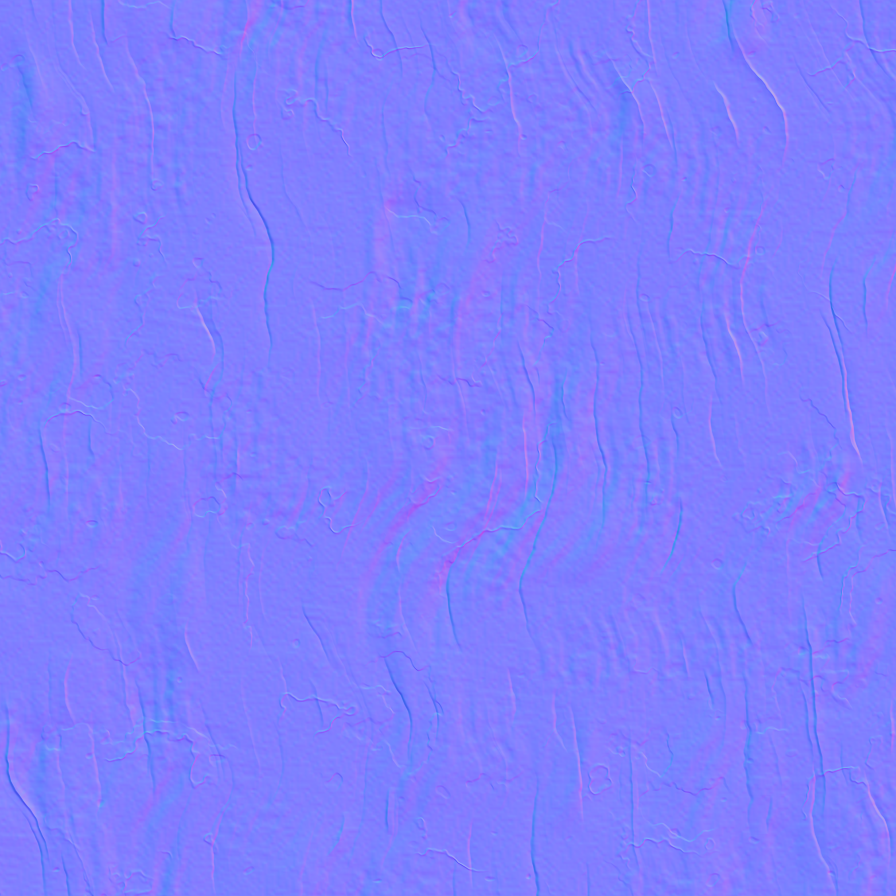
Reproduce this texture map procedurally as a WebGL 1 fragment shader.

```glsl
precision highp float;
uniform vec2 u_resolution;

const float SAMPLE_STEP = 0.0007;      // half distance of the slope samples
const float RELIEF = 1.0;              // overall steepness
const float MEANDER = 0.050;           // sideways wander of folds and cracks
const float FOLD_LEAN = 0.30;
const float FOLD_HEIGHT = 0.0050;
const float STRIPE_HEIGHT = 0.0018;
const float SWELL_HEIGHT = 0.0027;
const vec2 LARGE_CRACK_GRID = vec2(12.0, 6.5);
const vec2 SMALL_CRACK_GRID = vec2(27.0, 13.0);
const float LARGE_CRACK_SLOPE = 0.80;
const float SMALL_CRACK_SLOPE = 0.52;
const float CRACK_SHARP = 0.0022;      // width of the steep side
const float CRACK_SOFT = 0.0075;       // width of the gentle side
const float FLAKE_HEIGHT = 0.00048;
const float CHIP_GRID = 23.0;
const float CHIP_DEPTH = 0.0008;
const float BRUSH_HEIGHT = 0.0009;
const float SCRATCH_HEIGHT = 0.00026;
const float GRAIN_HEIGHT = 0.00021;

float hash(vec2 p) {
  vec3 q = fract(vec3(p.xyx) * 0.1031);
  q += dot(q, q.yzx + 33.33);
  return fract((q.x + q.y) * q.z);
}

// Smooth value noise, centred on zero
float noise(vec2 p) {
  vec2 i = floor(p);
  vec2 f = p - i;
  f = f * f * f * (f * (f * 6.0 - 15.0) + 10.0);
  float low = mix(hash(i), hash(i + vec2(1.0, 0.0)), f.x);
  float high = mix(hash(i + vec2(0.0, 1.0)), hash(i + vec2(1.0, 1.0)), f.x);
  return mix(low, high, f.y) - 0.5;
}

float fbm(vec2 p) {
  float sum = 0.0;
  float amp = 0.55;
  for (int i = 0; i < 5; i++) {
    sum += amp * noise(p);
    p = mat2(1.66, 1.24, -1.24, 1.66) * p + 17.3;
    amp *= 0.52;
  }
  return sum;
}

// Tall tapered lips: steep on one side, gentle on the other
float cracks(vec2 p, vec2 grid, float steepness, float seed) {
  vec2 home = floor(p * grid);
  float sum = 0.0;
  for (int j = -1; j <= 1; j++) {
    for (int i = -1; i <= 1; i++) {
      vec2 id = home + vec2(float(i), float(j));
      vec2 key = id + seed;
      vec2 centre = (id + vec2(hash(key), hash(key + 51.7))) / grid;
      float reach = mix(0.25, 0.95, hash(key + 11.3)) / grid.y;
      vec2 d = p - centre;
      float t = d.y / reach;
      float taper = max(1.0 - t * t, 0.0);
      d.x += (hash(key + 23.9) - 0.5) * 0.016 * t * t + 0.06 * d.y;
      float flip = hash(key + 37.1) < 0.5 ? -1.0 : 1.0;
      float side = d.x * flip;
      float steep = side / CRACK_SHARP;
      float lip = side > 0.0 ? exp(-side / CRACK_SOFT) : exp(-steep * steep);
      float power = hash(key + 71.5);
      float sign = hash(key + 83.2) < 0.6 ? -1.0 : 1.0;
      float present = step(hash(key + 97.4), 0.68);
      sum += present * sign * mix(0.10, 1.0, power * power) * taper * lip;
    }
  }
  return sum * steepness * CRACK_SHARP;
}

// Broken rims of thin plaster layers
float flakes(vec2 p) {
  float level = fbm(p * 9.0 + 40.0);
  float rim = exp(-pow(level / 0.016, 2.0));
  float ledge = smoothstep(-0.016, 0.016, level - 0.13);
  float worn = smoothstep(0.0, 0.25, noise(p * 14.0 + 9.0));
  float torn = smoothstep(0.0, 0.25, noise(p * 13.0 + 63.0));
  return FLAKE_HEIGHT * (worn * rim - torn * ledge);
}

// Small irregular pits and bumps
float chips(vec2 p) {
  vec2 q = p * CHIP_GRID;
  vec2 id = floor(q);
  vec2 d = q - id - 0.3 - 0.4 * vec2(hash(id + 5.0), hash(id + 15.0));
  d += 0.14 * vec2(noise(q * 4.0), noise(q * 4.0 + 31.0));
  float radius = mix(0.05, 0.19, pow(hash(id + 25.0), 3.0));
  float disc = 1.0 - smoothstep(radius - 0.05, radius + 0.05, length(d * vec2(1.0, 1.3)));
  return CHIP_DEPTH * disc * step(hash(id + 35.0), 0.3) * (hash(id + 45.0) - 0.7);
}

float surface(vec2 p) {
  vec2 w = p;
  w.x += MEANDER * noise(p * vec2(3.0, 6.0)) + 0.022 * noise(p * vec2(9.0, 15.0) + 7.0);
  w.x += 0.0032 * noise(p * 55.0) + 0.0016 * noise(p * 130.0);

  // Leaning folds gathered in patches over a faint swell
  vec2 lean = vec2(w.x - FOLD_LEAN * w.y, w.y);
  float patches = smoothstep(-0.04, 0.30, noise(p * vec2(11.0, 7.0) + 3.0));
  float h = SWELL_HEIGHT * noise(lean * vec2(13.0, 3.5));
  h += FOLD_HEIGHT * patches * noise(lean * vec2(23.0, 5.5) + 20.0);
  h += STRIPE_HEIGHT * patches * noise(lean * vec2(62.0, 9.0));

  h += cracks(w, LARGE_CRACK_GRID, LARGE_CRACK_SLOPE, 3.0);
  h += cracks(w + 0.37, SMALL_CRACK_GRID, SMALL_CRACK_SLOPE, 130.0);
  h += flakes(p) + chips(p);

  // Brushed streaks, sparse cross scratches and grain
  float rough = smoothstep(-0.1, 0.35, noise(p * 11.0 + 77.0));
  float scored = smoothstep(0.1, 0.4, noise(p * vec2(14.0, 22.0) + 91.0));
  vec2 tilted = vec2(p.x, p.y + 0.12 * p.x + 0.012 * noise(p * 12.0));
  h += BRUSH_HEIGHT * (0.15 + rough) * noise(w * vec2(110.0, 14.0));
  h += SCRATCH_HEIGHT * scored * noise(tilted * vec2(14.0, 140.0) + 5.0);
  h += GRAIN_HEIGHT * (noise(p * 230.0) + (0.5 + 3.0 * rough) * noise(p * 95.0));
  return h;
}

void main() {
  vec2 p = gl_FragCoord.xy / u_resolution;
  vec2 e = vec2(SAMPLE_STEP, 0.0);
  vec2 slope = vec2(surface(p + e.xy) - surface(p - e.xy),
                    surface(p + e.yx) - surface(p - e.yx)) / (2.0 * SAMPLE_STEP);
  vec3 normal = normalize(vec3(-RELIEF * slope, 1.0));
  gl_FragColor = vec4(0.5 + 0.5 * normal, 1.0);
}
```
